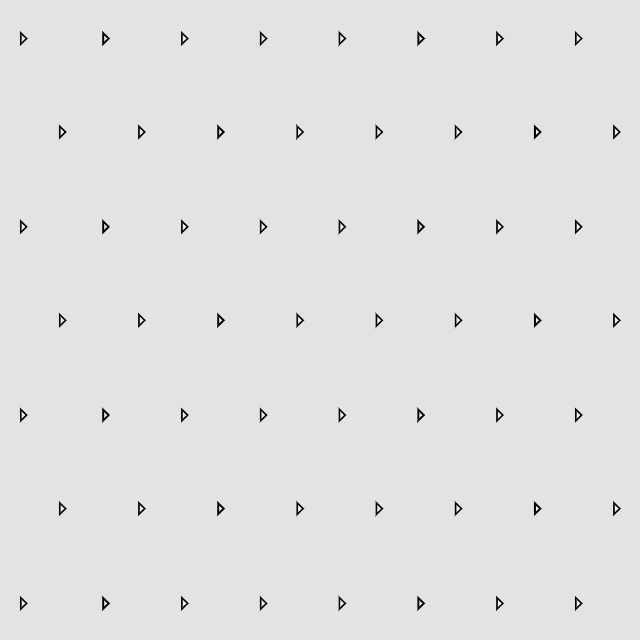
A three.js fragment shader for this pattern:

```glsl
// Staggered rows of tiny black outlined triangles pointing right on pale grey.
varying vec2 vUv;

// Signed distance to a triangle with its base on x = 0 and its tip on the x axis.
float triangleDistance(vec2 p, float tip, float halfBase) {
  vec2 slopeNormal = normalize(vec2(halfBase, tip));
  return max(-p.x, dot(vec2(p.x - tip, abs(p.y)), slopeNormal));
}

void main() {
  vec2 pos = vec2(vUv.x, 1.0 - vUv.y);
  float soft = 0.6 * fwidth(vUv.x);

  // Seven rows, every second one shifted by half a column
  float row = floor((pos.y - 0.0602) / 0.1471 + 0.5);
  float odd = mod(row, 2.0);
  float rowCentre = 0.0602 + 0.1471 * row - 0.001 * odd;

  // Eight columns per row; the first of the even rows sits slightly left
  float pitch = mix(0.1231, 0.1237, odd);
  float start = mix(0.0367, 0.0921, odd);
  float column = clamp(floor((pos.x - start) / pitch + 0.4), 0.0, 7.0);
  float left = start + pitch * column;
  left -= 0.0055 * (1.0 - odd) * (1.0 - step(0.5, column));

  // Every fourth mark has a heavier outline
  float heavy = 1.0 - step(0.5, abs(mod(column, 4.0) - 1.0 - odd));
  float lineWidth = mix(0.0026, 0.0031, heavy);

  float d = triangleDistance(pos - vec2(left, rowCentre), 0.0122, 0.0119);
  float outer = 1.0 - smoothstep(-soft, soft, d);
  float inner = 1.0 - smoothstep(-soft, soft, d + lineWidth);

  // Black outline with a slightly brighter core
  vec3 color = mix(vec3(0.89), vec3(0.01), outer);
  color = mix(color, vec3(0.95), inner);
  gl_FragColor = vec4(color, 1.0);
}
```
